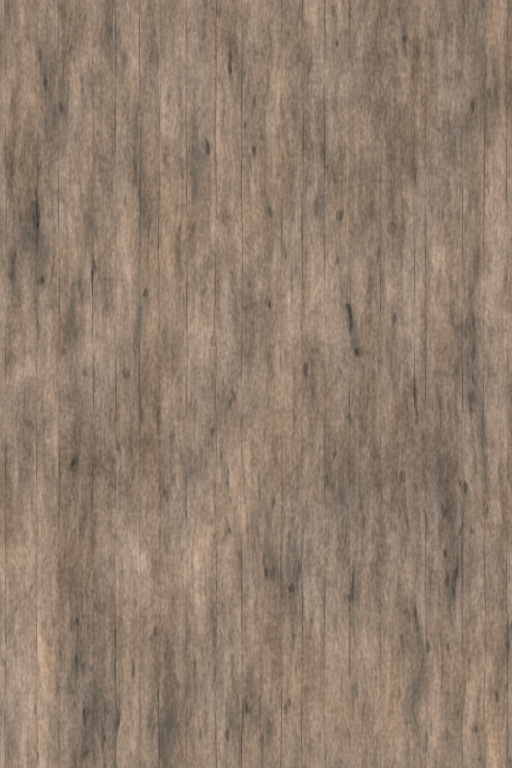
Give the GLSL for this texture, as a Shadertoy shader.

```glsl
// Weathered brown wood: soft upright staves with grey stains, rough grain and dark flecks.

float hash(vec2 p) {
    vec3 q = fract(p.xyx * vec3(0.1031, 0.1030, 0.0973));
    q += dot(q, q.yzx + 33.33);
    return fract((q.x + q.y) * q.z);
}

float cornerSlope(vec2 cell, vec2 offset) {
    float angle = 6.2832 * hash(cell);
    return dot(vec2(cos(angle), sin(angle)), offset);
}

// Gradient noise, roughly -1 to 1
float noise(vec2 p) {
    vec2 i = floor(p), f = p - i;
    vec2 u = f * f * f * (f * (f * 6.0 - 15.0) + 10.0);
    vec2 e = vec2(1.0, 0.0);
    float low = mix(cornerSlope(i, f), cornerSlope(i + e, f - e), u.x);
    float high = mix(cornerSlope(i + e.yx, f - e.yx), cornerSlope(i + 1.0, f - 1.0), u.x);
    return 1.5 * mix(low, high, u.y);
}

float fbm(vec2 p, int octaves) {
    float sum = 0.0, amplitude = 0.55;
    for (int i = 0; i < octaves; i++) {
        sum += amplitude * noise(p);
        p = p * 2.03 + vec2(17.3, 9.1);
        amplitude *= 0.6;
    }
    return sum;
}

// Left edge of a stave, in stave units
float staveEdge(float id) {
    return id + 0.65 * hash(vec2(id, 7.0));
}

void mainImage(out vec4 fragColor, in vec2 fragCoord) {
    vec2 uv = fragCoord / iResolution.y;
    float pixel = 1.0 / iResolution.y;

    // Staves of uneven width whose tone drifts along their length
    float x = uv.x * 29.0 + 40.0 + 0.03 * noise(uv * vec2(12.0, 9.0));
    float id = floor(x);
    id -= step(x, staveEdge(id));
    float seamDistance = min(x - staveEdge(id), staveEdge(id + 1.0) - x) / 29.0;
    float staveTone = 0.6 * (hash(vec2(id, 20.0)) - 0.5) + 0.6 * noise(vec2(id * 5.37, uv.y * 4.0));

    // Grain wanders a little and shifts from stave to stave
    vec2 wood = uv + vec2(0.005 * noise(uv * vec2(14.0, 11.0)), 0.06 * hash(vec2(id, 3.0)));
    float grain = fbm(wood * vec2(80.0, 6.0), 3);
    float mottle = fbm(uv * vec2(62.0, 34.0) + 31.0, 4);
    float pores = noise(wood * vec2(290.0, 120.0)) + 0.7 * noise(uv * vec2(230.0, 210.0) + 8.0);
    float patches = fbm(uv * vec2(13.0, 4.0) + 4.0, 4);

    float tone = 0.09 * staveTone + 0.20 * grain + 0.17 * mottle + 0.085 * pores + 0.27 * patches;
    vec3 color = vec3(0.597, 0.517, 0.448) * (1.0 + tone);

    // Warm and cool drift
    float warmth = 0.5 * staveTone + 1.2 * fbm(uv * vec2(18.0, 5.0) + 60.0, 3);
    color += warmth * vec3(0.016, 0.0, -0.018);

    // Long grey stains, broken up by the grain
    float stain = fbm(wood * vec2(25.0, 5.0) + 12.0, 5) + 0.35 * mottle + 0.25 * grain;
    stain = smoothstep(0.0, 0.75, stain);
    color = mix(color, vec3(0.325, 0.31, 0.28) * (1.0 + 0.7 * tone), 0.68 * stain);

    // Dark streaks and short flecks, thickest in the stains
    float streak = smoothstep(0.3, 0.8, noise(wood * vec2(125.0, 13.0) + 45.0) + 0.4 * mottle);
    float fleck = smoothstep(0.4, 0.75, noise(wood * vec2(95.0, 34.0) + 5.0) + 0.45 * mottle);
    color *= 1.0 - streak * (0.08 + 0.14 * stain);
    color *= 1.0 - fleck * (0.10 + 0.22 * stain);

    // Faint seams that fade in and out
    float seam = 1.0 - smoothstep(0.0003, 0.001 + pixel, seamDistance);
    float wear = smoothstep(-0.15, 0.6, noise(vec2(id * 3.7, uv.y * 9.0)) + 0.4 * grain);
    color *= 1.0 - seam * (0.03 + 0.19 * wear);

    fragColor = vec4(color, 1.0);
}
```
